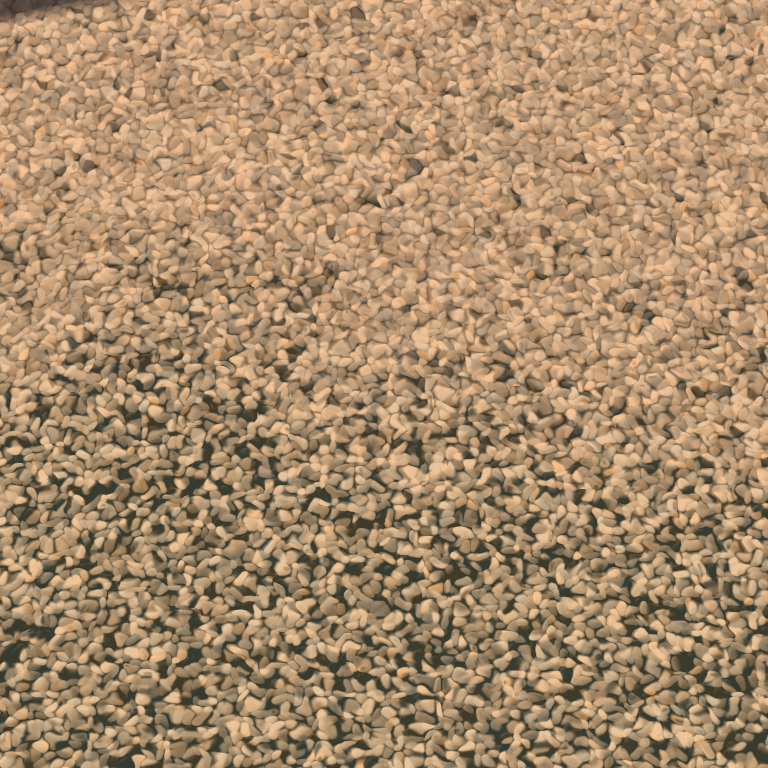
This texture is drawn by a WebGL 2 fragment shader. Its source:

```glsl
#version 300 es
precision highp float;

uniform vec2 u_resolution;
out vec4 fragColor;

float hash(vec2 p) {
    return fract(sin(dot(p, vec2(127.1, 311.7))) * 43758.5453);
}

vec2 hash2(vec2 p) {
    return vec2(hash(p), hash(p + 57.3));
}

float valueNoise(vec2 p) {
    vec2 cell = floor(p), f = fract(p);
    f = f * f * (3.0 - 2.0 * f);
    return mix(mix(hash(cell), hash(cell + vec2(1, 0)), f.x),
               mix(hash(cell + vec2(0, 1)), hash(cell + vec2(1, 1)), f.x), f.y);
}

float fbm(vec2 p) {
    float sum = 0.0, amplitude = 0.5;
    for (int i = 0; i < 4; i++) {
        sum += amplitude * valueNoise(p);
        p = p * 2.03 + 17.7;
        amplitude *= 0.5;
    }
    return sum / 0.9375;
}

// Soft, randomly turned stones; returns tone, hollow, tint and relief
vec4 pebbles(vec2 p, float darkShare) {
    vec2 home = floor(p);
    float nearest = 9.0, total = 0.0;
    vec3 blend = vec3(0.0);
    for (int y = -2; y <= 2; y++) {
        for (int x = -2; x <= 2; x++) {
            vec2 cell = home + vec2(x, y);
            vec2 toStone = p - cell - 0.5 - 0.9 * (hash2(cell) - 0.5);
            float angle = 6.2832 * hash(cell + 9.1);
            float c = cos(angle), s = sin(angle);
            float stretch = 1.0 + 0.35 * hash(cell + 23.7);
            vec2 local = mat2(c, -s, s, c) * toStone * vec2(1.0 / stretch, stretch);
            float d = length(local);
            nearest = min(nearest, d);

            float tone = hash(cell + 41.9) - 0.5;
            if (hash(cell + 77.7) < darkShare) tone = -1.1;
            float weight = exp(-9.0 * d * d);
            blend += weight * vec3(tone, hash(cell + 91.3), dot(toStone, vec2(-0.45, 0.8)));
            total += weight;
        }
    }
    blend /= total + 1e-5;
    return vec4(blend.x, smoothstep(0.4, 0.8, nearest), blend.y, blend.z);
}

void main() {
    vec2 uv = gl_FragCoord.xy / u_resolution;

    // Stones shrink with distance
    float density = mix(76.0, 98.0, uv.y);
    vec2 ground = vec2((uv.x - 0.5) * density, 1.12 * (76.0 * uv.y + 11.0 * uv.y * uv.y));
    ground += 0.9 * (vec2(valueNoise(ground * 0.8), valueNoise(ground * 0.8 + 31.0)) - 0.5);

    // Coarse, shaded foreground against fine, sunlit background
    float patches = fbm(uv * vec2(5.0, 9.0) + 3.0);
    float edge = uv.y + 0.08 * uv.x + 0.3 * (patches - 0.5);
    float coarse = 1.0 - smoothstep(0.3, 0.78, edge);

    vec4 stone = pebbles(ground, mix(0.03, 0.1, coarse));
    float grit = valueNoise(ground * 2.1 + 5.0) - 0.5;

    float tone = mix(0.82, 0.74, coarse);
    tone += stone.x * mix(0.55, 0.78, coarse);
    tone += stone.w * mix(0.25, 0.4, coarse);
    tone -= stone.y * mix(0.4, 0.8, coarse);
    tone += 0.2 * grit + 0.14 * (patches - 0.5);

    // Sparse small pits
    float pit = smoothstep(0.82, 0.97, valueNoise(ground * 0.95 + 63.0));
    tone -= pit * mix(0.3, 0.4, coarse);
    tone = clamp(tone, -0.12, 1.1);

    vec3 color = mix(vec3(0.33, 0.28, 0.21), vec3(0.88, 0.72, 0.56), tone);
    color += vec3(-0.025, 0.0, 0.012) * (1.0 - smoothstep(-0.1, 0.4, tone));
    color += (stone.z - 0.5) * vec3(0.05, 0.0, -0.035);
    color += mix(vec3(0.012, 0.0, 0.0), vec3(-0.012, 0.003, -0.003), coarse);
    color = mix(color, color * vec3(1.04, 0.93, 0.75), smoothstep(0.95, 1.0, stone.z));

    // Soft shadow in the far corner
    float shadowEdge = uv.y - 0.965 - 0.2 * uv.x + 0.02 * (patches - 0.5);
    float shadow = smoothstep(-0.008, 0.022, shadowEdge);
    color = mix(color, color * 0.3 + vec3(0.10, 0.09, 0.10), shadow);

    fragColor = vec4(color, 1.0);
}
```
